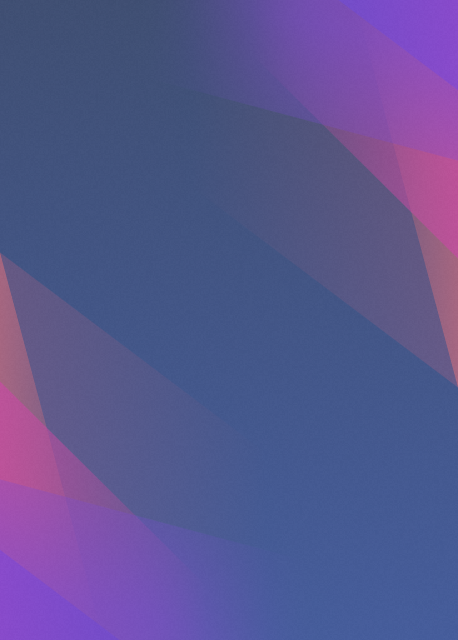
A Shadertoy shader for this background:

```glsl
float hash(vec2 cell) {
    vec3 h = fract(cell.xyx * vec3(0.1031, 0.1030, 0.0973));
    h += dot(h, h.yzx + 33.33);
    return fract((h.x + h.y) * h.z);
}

// Signed distance to the line from a to b, positive on its left side
float lineSide(vec2 p, vec2 a, vec2 b) {
    return dot(p - a, normalize(vec2(a.y - b.y, b.x - a.x)));
}

float cover(float dist) {
    float soft = 0.8 / iResolution.y;
    return smoothstep(-soft, soft, dist);
}

float ramp(float start, float end, float x) {
    return clamp((x - start) / (end - start), 0.0, 1.0);
}

// Overlapping translucent sheets that fade in toward the right edge
vec3 addSheets(vec3 color, vec2 p) {
    float orange = lineSide(p, vec2(0.493, 0.668), vec2(1.0, 0.3945));
    float coral = lineSide(p, vec2(0.858, 0.776), vec2(1.0, 0.3945));
    float magenta = lineSide(p, vec2(0.708, 0.803), vec2(1.0, 0.596));
    float violet = lineSide(p, vec2(0.365, 0.870), vec2(1.0, 0.749));
    float corner = lineSide(p, vec2(0.739, 1.0), vec2(1.0, 0.859));

    color = mix(color, vec3(0.78, 0.39, 0.51),
                cover(orange) * 0.27 * ramp(0.42, 1.0, p.x));
    color = mix(color, vec3(0.80, 0.43, 0.49),
                cover(coral) * 0.62 * ramp(0.77, 1.0, p.x));
    color = mix(color, vec3(0.765, 0.295, 0.63),
                cover(magenta) * 0.75 * ramp(0.55, 1.0, p.x));

    float violetAlpha = min(0.3 + 2.0 * max(violet, 0.0), 0.6);
    color = mix(color, vec3(0.48, 0.30, 0.83),
                cover(violet) * violetAlpha * smoothstep(0.30, 0.72, p.x));

    vec3 cornerColor = mix(vec3(0.44, 0.30, 0.79), vec3(0.53, 0.29, 0.80),
                           ramp(0.72, 1.0, p.x));
    return mix(color, cornerColor, cover(corner) * 0.92);
}

void mainImage(out vec4 fragColor, in vec2 fragCoord) {
    vec2 uv = fragCoord / iResolution.xy;
    vec3 color = mix(vec3(0.275, 0.365, 0.61), vec3(0.25, 0.31, 0.45), uv.y);

    // The same sheets, turned half a circle, fill the opposite corner
    color = addSheets(color, uv);
    color = addSheets(color, 1.0 - uv);

    // Fine grain
    color += (hash(floor(uv * vec2(366.0, 512.0))) - 0.5) * 0.014;
    fragColor = vec4(color, 1.0);
}
```
